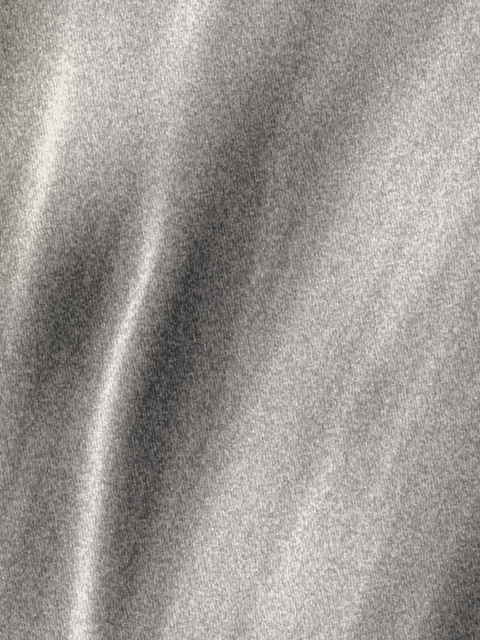
Give the GLSL for this texture, as a WebGL 1 fragment shader.

```glsl
precision highp float;

uniform vec2 u_resolution;

#define BASE_LIGHT 0.592
#define STREAK_DEPTH 0.30
#define GRAIN_DEPTH 0.34
#define SPECK_DEPTH 0.17
#define SPECK_COUNT 120.0
#define RIB_DEPTH 0.035
#define RIB_COUNT 215.0
#define FIBRE_COUNT 300.0
#define WARM_TINT vec3(1.0, 0.974, 0.953)

float hash(vec2 cell) {
  vec3 h = fract(vec3(cell.xyx) * 0.1031);
  h += dot(h, h.yzx + 33.33);
  return fract((h.x + h.y) * h.z);
}

float noise(vec2 p) {
  vec2 cell = floor(p);
  vec2 f = fract(p);
  f = f * f * (3.0 - 2.0 * f);
  float low = mix(hash(cell), hash(cell + vec2(1.0, 0.0)), f.x);
  float high = mix(hash(cell + vec2(0.0, 1.0)), hash(cell + 1.0), f.x);
  return mix(low, high, f.y);
}

// Soft slanted patch of light or shade
float patchAt(vec2 p, vec2 center, vec2 radius) {
  vec2 d = p - center;
  d.x -= 0.25 * d.y;
  d /= radius;
  return exp(-dot(d, d));
}

// Straight crease from a to b, fading out at both ends
float crease(vec2 p, vec2 a, vec2 b, float width) {
  vec2 axis = b - a;
  vec2 d = p - a;
  float along = dot(d, axis) / dot(axis, axis);
  float across = (d.x * axis.y - d.y * axis.x) / (length(axis) * width);
  float fade = smoothstep(-0.15, 0.3, along) * (1.0 - smoothstep(0.7, 1.15, along));
  return exp(-across * across) * fade;
}

// Long curved fold: a bright crest with shade on its right
float mainFold(vec2 p) {
  float bend = (p.y - 0.6) / 0.13;
  float crest = 0.125 + 0.06 * p.y + 0.12 * p.y * p.y + 0.03 * exp(-bend * bend);
  float d = p.x - crest;
  float lower = 1.0 - smoothstep(0.56, 0.72, p.y);
  float width = mix(0.019, 0.011, smoothstep(0.1, 0.6, p.y));
  width = mix(0.025, width, lower);
  float core = exp(-d * d / (width * width));
  float glow = exp(-d * d / 0.0018);
  float shade = exp(-pow((d - 0.065) / 0.04, 2.0));
  return core * mix(0.06, 0.24, lower) + glow * mix(0.05, 0.08, lower) - shade * 0.07 * lower;
}

// Fine parallel drapery, leaning further towards the right
float streaks(vec2 p) {
  float across = p.x - mix(0.2, 0.42, p.x / 0.75) * p.y;
  float broad = noise(vec2(across * 13.0, p.y * 2.2) + 4.0);
  float medium = noise(vec2(across * 30.0, p.y * 3.0) + 19.0);
  float fine = noise(vec2(across * 62.0, p.y * 5.0) + 53.0);
  return 0.45 * broad + 0.35 * medium + 0.2 * fine - 0.5;
}

float drapeLight(vec2 p) {
  float light = BASE_LIGHT + STREAK_DEPTH * streaks(p) + mainFold(p);

  // Lit planes
  light += 0.14 * patchAt(p, vec2(0.13, 0.84), vec2(0.10, 0.22));
  light += 0.14 * patchAt(p, vec2(0.43, 0.10), vec2(0.16, 0.22));
  light += 0.13 * patchAt(p, vec2(0.66, 0.60), vec2(0.15, 0.36));
  light += 0.07 * patchAt(p, vec2(0.30, 0.98), vec2(0.07, 0.16));

  // Shaded hollows
  light -= 0.22 * patchAt(p, vec2(0.11, 0.52), vec2(0.06, 0.16));
  light -= 0.15 * patchAt(p, vec2(0.07, 0.13), vec2(0.06, 0.20));
  light -= 0.19 * patchAt(p, vec2(0.28, 0.46), vec2(0.10, 0.24));
  light -= 0.12 * patchAt(p, vec2(0.39, 0.71), vec2(0.10, 0.20));
  light -= 0.11 * patchAt(p, vec2(0.22, 0.14), vec2(0.05, 0.20));
  light -= 0.17 * patchAt(p, vec2(0.75, 0.07), vec2(0.10, 0.20));
  light -= 0.12 * patchAt(p, vec2(0.00, 0.91), vec2(0.04, 0.14));

  // Secondary creases
  light += 0.17 * crease(p, vec2(0.00, 0.40), vec2(0.115, 0.96), 0.018);
  light += 0.08 * crease(p, vec2(0.35, 0.38), vec2(0.45, 0.74), 0.022);
  light -= 0.04 * crease(p, vec2(0.33, 0.38), vec2(0.41, 0.70), 0.018);
  light += 0.07 * crease(p, vec2(0.41, 0.02), vec2(0.56, 0.40), 0.016);
  light += 0.07 * crease(p, vec2(0.52, 0.34), vec2(0.75, 0.74), 0.016);
  light -= 0.06 * crease(p, vec2(0.53, 0.28), vec2(0.60, 0.44), 0.018);
  return light;
}

// Small soft dots of lint, one in some of the cells
float specks(vec2 p) {
  vec2 cell = floor(p);
  vec2 center = 0.3 + 0.4 * vec2(hash(cell + 11.0), hash(cell + 47.0));
  float radius = mix(0.14, 0.28, hash(cell + 83.0));
  float strength = smoothstep(0.55, 1.0, hash(cell + 129.0));
  return strength * (1.0 - smoothstep(0.3 * radius, radius, length(fract(p) - center)));
}

// Knitted ribs, fibre grain and pale lint
float clothTexture(vec2 p) {
  vec2 w = vec2(p.x + 0.18 * p.y, p.y - 0.18 * p.x);
  float rib = sin(6.2832 * RIB_COUNT * w.x + noise(w * 60.0) * 5.0);
  float fibre = noise(w * FIBRE_COUNT * vec2(1.1, 0.8));
  float fuzz = noise(w * FIBRE_COUNT * 1.4 + 71.0);
  float grain = 0.5 * (fibre + fuzz) - 0.5;
  return RIB_DEPTH * rib + GRAIN_DEPTH * grain + SPECK_DEPTH * specks(w * SPECK_COUNT + 200.0);
}

void main() {
  vec2 p = gl_FragCoord.xy / u_resolution.y;
  float light = drapeLight(p);
  light += clothTexture(p) * mix(0.8, 1.1, light);
  vec3 color = WARM_TINT * clamp(light, 0.2, 0.93);

  // Slight yellow cast along the left edge
  color.b -= 0.015 * (1.0 - smoothstep(0.02, 0.18, p.x)) * smoothstep(0.3, 0.7, p.y);
  gl_FragColor = vec4(color, 1.0);
}
```
